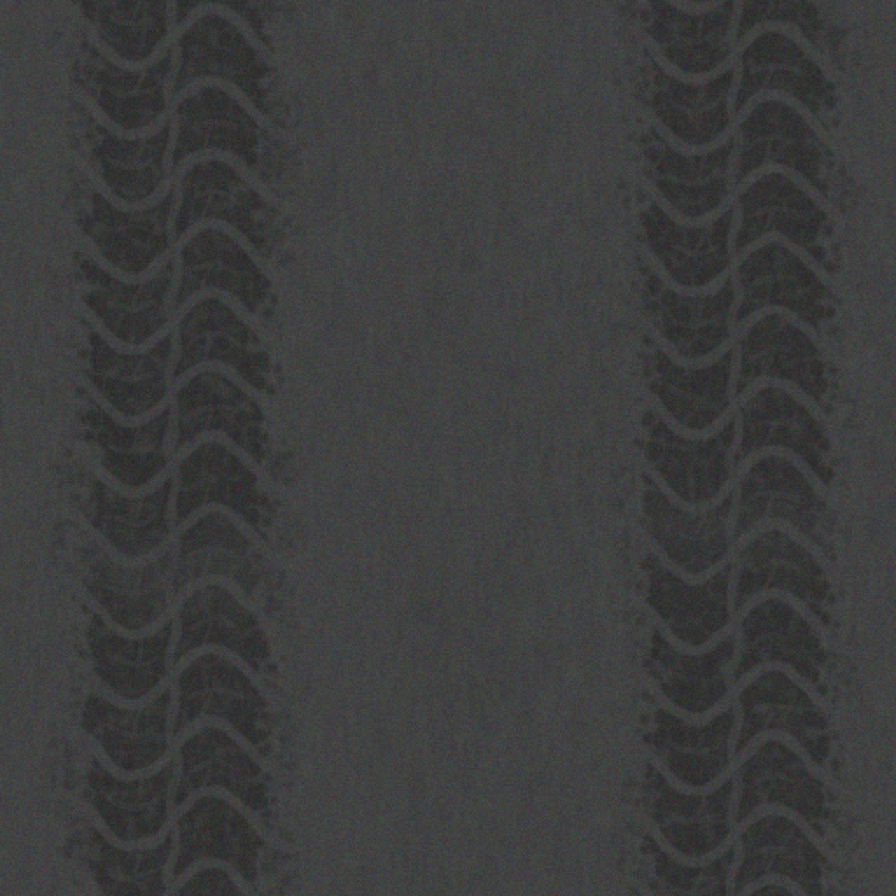
Give the GLSL for this texture, as a WebGL 2 fragment shader.

```glsl
#version 300 es
precision highp float;
// Two worn tyre tracks running up a dark, grainy woven ground.
// Each tread is a stack of sine-shaped grooves split by a centre seam,
// broken up by cellular wear; fibres and coloured grain cover everything.
uniform vec2 u_resolution;
out vec4 fragColor;

const float PI = 3.14159265;
const float PITCH = 0.0794;       // height of one tread block
const float WAVE_HEIGHT = 0.031;  // groove swing above and below its middle
const float HALF_WAVE = 0.087;    // width of one groove bend
const vec3 GROUND = vec3(0.256, 0.259, 0.259);
const vec3 RUBBER = vec3(0.194, 0.195, 0.194);

vec3 hash3(vec2 cell) {
    uvec2 q = uvec2(ivec2(cell) + 4096);
    uint h = q.x * 1597334677u ^ q.y * 3812015801u;
    uvec3 k = h * uvec3(747796405u, 2891336453u, 1181783497u);
    k = (k ^ (k >> 15u)) * 2246822519u;
    k ^= k >> 13u;
    return vec3(k & 0xffffu) / 65535.0;
}

// Distance to the nearest scattered point, about 0 to 1.
float cellular(vec2 p) {
    vec2 cell = floor(p);
    float nearest = 2.0;
    for (int j = -1; j <= 1; j++) {
        for (int i = -1; i <= 1; i++) {
            vec2 c = cell + vec2(i, j);
            nearest = min(nearest, length(c + hash3(c).xy - p));
        }
    }
    return nearest;
}

vec3 smoothNoise(vec2 p) {
    vec2 c = floor(p), f = fract(p);
    f = f * f * (3.0 - 2.0 * f);
    vec3 low = mix(hash3(c), hash3(c + vec2(1, 0)), f.x);
    vec3 high = mix(hash3(c + vec2(0, 1)), hash3(c + vec2(1, 1)), f.x);
    return mix(low, high, f.y);
}

// Soft line mask: 1 on the line, 0 beyond its width.
float stroke(float dist, float width) {
    return 1.0 - smoothstep(width * 0.35, width, abs(dist));
}

// Light gaps between blocks; p is measured from the seam.
float grooves(vec2 p) {
    float angle = PI * p.x / HALF_WAVE;
    float slope = WAVE_HEIGHT * PI / HALF_WAVE * cos(angle);
    float v = (p.y - WAVE_HEIGHT * sin(angle)) / PITCH;
    float dist = (v - round(v)) * PITCH * inversesqrt(1.0 + slope * slope);
    float seam = p.x + 0.004 * sin(2.0 * PI * p.y / PITCH);
    return max(stroke(dist, 0.0095), 0.85 * stroke(seam, 0.0085));
}

// Thin curved cuts with a short stem inside every block.
float sipes(vec2 p) {
    float side = sign(p.x);
    float x = abs(p.x) - 0.046;
    float v = p.y / PITCH - side * WAVE_HEIGHT / PITCH - 0.5;
    float y = (v - round(v)) * PITCH * side;
    float arc = stroke(y + 0.006 + 12.0 * x * x, 0.005);
    float stem = stroke(x - 0.35 * y, 0.004) * step(0.0, -y - 0.006);
    return max(arc, stem) * (1.0 - smoothstep(0.022, 0.034, abs(x)));
}

// Rubber coverage of one track; origin holds its seam and groove height.
float track(vec2 uv, vec2 origin, float wornHeight) {
    vec2 p = uv - origin;
    float broad = smoothNoise(uv * 19.0).x;
    float wear = cellular(uv * 62.0);
    float fine = smoothNoise(uv * 130.0).y;
    vec2 bent = p + 0.006 * (smoothNoise(uv * 45.0).xy - 0.5);
    float reach = abs(p.x - 0.003) + 0.035 * (wear - 0.5) + 0.02 * (broad - 0.5);

    float body = 1.0 - smoothstep(0.082, 0.110, reach);
    float shoulder = 1.0 - smoothstep(0.112, 0.150, reach);
    shoulder *= 0.6 * smoothstep(0.42, 0.75, 0.6 * broad + 0.4 * fine);
    float gaps = grooves(bent);
    float cuts = 0.42 * sipes(bent) * smoothstep(0.25, 0.6, broad + 0.3 * fine);
    float texture_ = 1.0 - 0.42 * smoothstep(0.3, 0.85, wear) * (0.4 + fine);
    float fade = (uv.y - wornHeight) / 0.035;
    float print = max(body, shoulder) * (1.0 - 0.92 * gaps) * (1.0 - cuts);
    return print * texture_ * (1.0 - 0.38 * exp(-fade * fade));
}

void main() {
    vec2 uv = gl_FragCoord.xy / u_resolution;

    // Both prints
    float left = track(uv, vec2(0.193, 0.6406), 0.365);
    float right = track(uv, vec2(0.820, 0.6237), 0.410);
    vec3 color = mix(GROUND, RUBBER, clamp(left + right, 0.0, 1.0));

    // Upright fibres and broad mottling
    float fibre = smoothNoise(uv * vec2(150.0, 48.0)).x - 0.5;
    float mottle = smoothNoise(uv * vec2(46.0, 22.0)).y - 0.5;
    float weave = sin(uv.x * 520.0 + 2.0 * sin(uv.y * 31.0));
    color += 0.016 * fibre + 0.009 * mottle + 0.0015 * weave;

    // Fine coloured grain
    vec3 grain = hash3(floor(uv * 512.0)) - 0.5;
    vec3 speck = smoothNoise(uv * 256.0 + 37.0) - 0.5;
    color += 0.052 * grain + 0.026 * speck;

    fragColor = vec4(color, 1.0);
}
```
